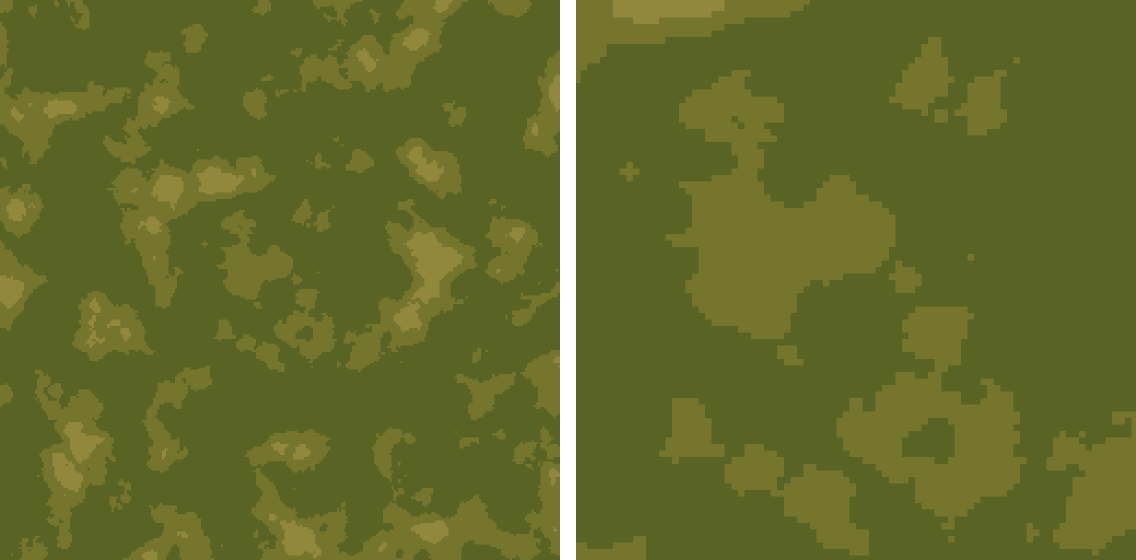
Left: the whole. Right: its middle third, enlarged.
Reproduce this texture procedurally as a WebGL 1 fragment shader.

```glsl
precision highp float;
uniform vec2 u_resolution;

// Unit gradient with a random direction for a lattice point
vec2 latticeGradient(vec2 p) {
  vec3 h = fract(vec3(p.xyx) * vec3(0.1031, 0.1030, 0.0973));
  h += dot(h, h.yzx + 33.33);
  float angle = 6.28319 * fract((h.x + h.y) * h.z);
  return vec2(cos(angle), sin(angle));
}

float gradientNoise(vec2 p) {
  vec2 i = floor(p);
  vec2 f = p - i;
  vec2 w = f * f * f * (f * (f * 6.0 - 15.0) + 10.0);
  vec2 e = vec2(1.0, 0.0);
  float bottom = mix(dot(latticeGradient(i), f),
                     dot(latticeGradient(i + e), f - e), w.x);
  float top = mix(dot(latticeGradient(i + e.yx), f - e.yx),
                  dot(latticeGradient(i + 1.0), f - 1.0), w.x);
  return mix(bottom, top, w.y);
}

// Octaves are turned and shifted so their lattices do not line up
float fractalNoise(vec2 p) {
  float sum = 0.0;
  float amplitude = 1.0;
  for (int octave = 0; octave < 5; octave++) {
    sum += amplitude * gradientNoise(p);
    p = mat2(1.6, 1.2, -1.2, 1.6) * p + vec2(17.3, 41.7);
    amplitude *= 0.5;
  }
  return sum;
}

// Three flat tones on a grid of small square blocks
vec3 camouflage(vec2 uv) {
  vec2 block = (floor(uv * 256.0) + 0.5) / 256.0;
  float height = fractalNoise(block * 8.0 + vec2(63.4, 95.2));
  vec3 moss = vec3(0.35, 0.39, 0.14);
  vec3 olive = vec3(0.46, 0.46, 0.18);
  vec3 straw = vec3(0.57, 0.53, 0.24);
  vec3 color = mix(moss, olive, step(0.138, height));
  return mix(color, straw, step(0.43, height));
}

void main() {
  // Four samples per pixel smooth the block edges
  vec3 color = vec3(0.0);
  for (int y = 0; y < 2; y++) {
    for (int x = 0; x < 2; x++) {
      vec2 offset = vec2(float(x), float(y)) * 0.5 - 0.25;
      color += camouflage((gl_FragCoord.xy + offset) / u_resolution);
    }
  }
  gl_FragColor = vec4(color * 0.25, 1.0);
}
```
